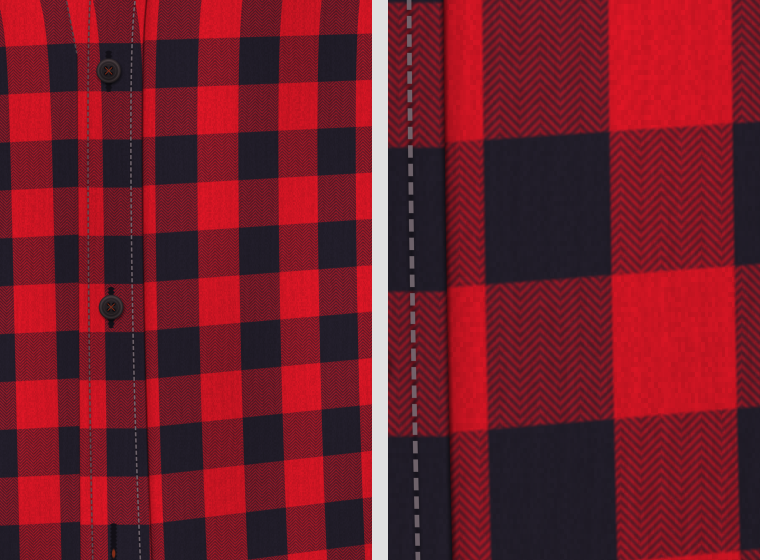
Left, the full canvas; right, a detail of the centre.
A WebGL 1 fragment shader for this pattern:

```glsl
precision highp float;
uniform vec2 u_resolution;

// Lengths are percent of the canvas height, y runs downward.
const vec3 RED = vec3(0.80, 0.08, 0.135);
const vec3 NAVY = vec3(0.125, 0.11, 0.155);
const vec3 THREAD = vec3(0.47, 0.42, 0.45);
const vec3 RUST = vec3(0.50, 0.17, 0.09);
const vec3 BUTTON = vec3(0.13, 0.11, 0.12);
const vec3 RIM = vec3(0.33, 0.28, 0.29);
const float COLUMN_PERIOD = 14.9;
const float ROW_PERIOD = 17.2;
const float CHECK_BLUR = 0.13;
const float TWILL_PITCH = 0.54;
const float CHEVRON_WIDTH = 1.2;
const float TWILL_MEAN = 0.45;
const float TWILL_DEPTH = 0.17;
const float STITCH_PITCH = 1.1;
const float BUTTON_RADIUS = 2.2;
const float BUTTON_SPACING = 42.2;
const float TAU = 6.2831853;

float hash(vec2 cell) {
  return fract(sin(dot(cell, vec2(127.1, 311.7))) * 4375.85);
}

float fill(float d, float soft) {
  return 1.0 - smoothstep(-soft, soft, d);
}

// Dark for the first half of every cycle.
float stripe(float cycles, float soft) {
  float fromCentre = abs(fract(cycles + 0.25) - 0.5);
  return fill(fromCentre - 0.25, soft);
}

float stitches(vec2 p, float x, float soft) {
  float dash = abs(fract(p.y / STITCH_PITCH) - 0.5) * STITCH_PITCH;
  return fill(abs(p.x - x) - 0.14, soft) * fill(dash - 0.37, soft);
}

// Warp and weft colours mixed by a herringbone twill.
vec3 weave(vec2 p, float warpDark, float weftDark) {
  float zigzag = abs(fract(p.x / (2.0 * CHEVRON_WIDTH)) - 0.5) * 2.0 * CHEVRON_WIDTH;
  float twill = TWILL_MEAN + TWILL_DEPTH * sin(TAU * (p.y + zigzag) / TWILL_PITCH);
  vec3 warp = mix(RED, NAVY, warpDark);
  vec3 weft = mix(RED, NAVY, weftDark);
  float grain = hash(floor(p / vec2(0.2, 0.3))) - 0.5;
  float slub = sin(p.x * 5.1 + sin(p.y * 0.31)) * sin(p.x * 1.7 + p.y * 0.09);
  float folds = sin(p.x * 0.21 + p.y * 0.03) + sin(p.x * 0.09 - p.y * 0.07);
  return mix(warp, weft, twill) * (1.0 + 0.10 * grain + 0.025 * slub + 0.025 * folds);
}

vec3 addButton(vec3 col, vec2 q, float soft) {
  float r = length(q);
  col *= 1.0 - 0.55 * fill(length(q - vec2(0.15, 0.3)) - BUTTON_RADIUS, 0.5);
  vec3 face = BUTTON * (1.1 - 0.12 * q.y);
  float light = 0.65 - 0.2 * q.y / BUTTON_RADIUS;
  face = mix(face, RIM, light * fill(abs(r - 0.84 * BUTTON_RADIUS) - 0.12, 0.22));
  face = mix(face, RIM, 0.3 * fill(abs(r - 1.3) - 0.05, 0.15));
  // Four holes, with thread crossing between them.
  vec2 a = abs(q);
  face = mix(face, NAVY * 0.4, fill(length(a - vec2(0.48, 0.52)) - 0.32, soft));
  float cross = max(abs(a.x - a.y) - 0.13, max(a.x, a.y) - 0.65);
  face = mix(face, RUST, 0.85 * fill(cross, soft));
  return mix(col, face, fill(r - BUTTON_RADIUS, soft));
}

void main() {
  vec2 p = vec2(gl_FragCoord.x, u_resolution.y - gl_FragCoord.y) * 100.0 / u_resolution.y;
  float soft = max(100.0 / u_resolution.y * 0.7, 0.04);

  // Drape: every vertical line leans, and bends near the collar.
  float collar = exp(-p.y / 6.5);
  float lean = (p.y - 20.8) / 75.5;
  float bend = 1.56 * lean * lean + 0.65 * collar;
  float fold = 25.4 + bend;
  float seam = 13.75 + 0.006 * p.y - 1.9 * max(0.0, 1.0 - p.y / 10.0);
  float onRight = fill(fold - p.x, soft);
  float onLeft = fill(p.x - seam, soft);

  // Checks of the right panel, placket and left panel.
  float t = p.x - 27.7 - bend;
  float across = p.x - 31.25;
  float colRight = t / 15.24 + 0.000118 * t * t;
  float rowRight = (p.y - 7.03 + 0.03 * across) / (ROW_PERIOD - 0.0182 * across);
  float colPlacket = (p.x - 18.0 - 0.013 * p.y + 1.4 * collar) / COLUMN_PERIOD;
  float rowPlacket = (p.y - 7.7) / ROW_PERIOD;
  float colLeft = (p.x - 8.7 - 0.0229 * p.y + 1.6 * collar) / COLUMN_PERIOD;
  float rowLeft = (p.y - 7.8 + 0.05 * (p.x - 11.7)) / (ROW_PERIOD - 0.1);
  float blur = max(CHECK_BLUR, soft) / COLUMN_PERIOD;
  vec2 dark = vec2(stripe(colPlacket, blur), stripe(rowPlacket, blur));
  dark = mix(dark, vec2(stripe(colRight, blur), stripe(rowRight, blur)), onRight);
  dark = mix(dark, vec2(stripe(colLeft, blur), stripe(rowLeft, blur)), onLeft);
  vec3 col = weave(p, dark.x, dark.y);

  // Placket edges and their shadows.
  float past = p.x - fold;
  col *= 1.0 - 0.6 * fill(abs(past) - 0.1, 0.25);
  col *= 1.0 - 0.22 * onRight * exp(-max(past, 0.0) / 0.6);
  col *= 1.0 - 0.3 * fill(abs(p.x - seam) - 0.06, 0.2);

  // Stitching.
  float rightStitch = fold - 2.05;
  float leftStitch = 15.7 + 0.5 * bend;
  float groove = min(abs(p.x - rightStitch), abs(p.x - leftStitch));
  col *= 1.0 - 0.35 * fill(groove - 0.15, 0.25);
  col = mix(col, THREAD, 0.9 * stitches(p, rightStitch, soft));
  col = mix(col, THREAD * 0.8, 0.8 * stitches(p, leftStitch, soft));
  col = mix(col, THREAD * 0.7, 0.8 * stitches(p, seam, soft) * fill(p.y - 9.5, soft));

  // Buttonholes, the last one empty.
  for (int i = 0; i < 3; i++) {
    float n = float(i);
    vec2 q = p - vec2(19.4 + 0.45 * n, 12.65 + BUTTON_SPACING * n);
    float slit = length(vec2(q.x, max(abs(q.y) - 3.2, 0.0)));
    col = mix(col, NAVY * 0.55, fill(slit - 0.5 - 0.1 * sin(q.y * 9.0), 0.2));
    if (i < 2) col = addButton(col, q, soft);
    else col = mix(col, RUST, fill(length((q - vec2(0.0, 1.8)) * vec2(1.0, 0.4)) - 0.3, soft));
  }
  gl_FragColor = vec4(col, 1.0);
}
```
